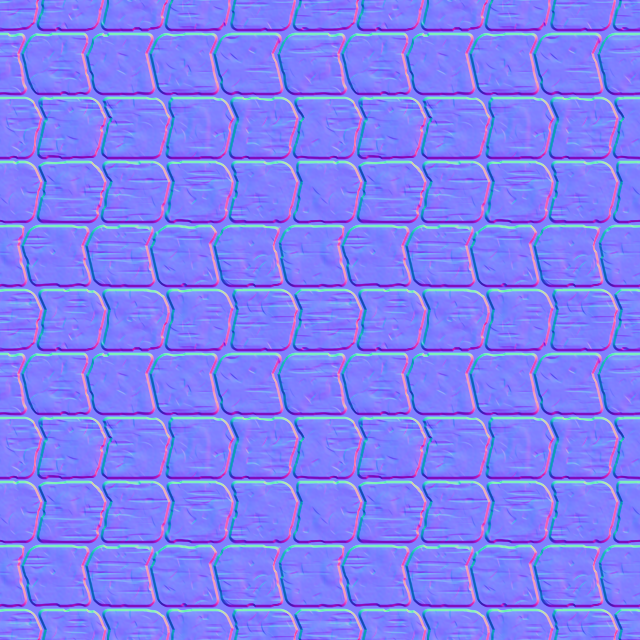
Give the GLSL for this texture map, as a Shadertoy shader.

```glsl
// Tangent-space normal map of worn, interlocking chevron paving stones.

const float CELLS = 10.0;         // stones across and rows down
const float PERIOD = 5.0;         // stones before the wear repeats
const float ROW_SHIFT = 0.5;      // vertical offset of the rows
const float KINK_HEIGHT = 0.66;   // where the side joints bend
const float KINK_DEPTH = 0.15;    // how far they bend
const float JOINT_BIAS = 0.03;    // sideways offset of the joint ends
const float CORNER = 0.15;        // corner radius
const float GAP = 0.012;          // half width of the flat joint
const float BEVEL = 0.038;        // width of the stone edge
const float BEVEL_HEIGHT = 0.062;
const float CHIP = 0.026;         // depth of edge chipping
const float NICK_GRID = 6.0;      // nicks along one stone
const float NICK_DEPTH = 0.011;
const float STREAK_DEPTH = 0.009;
const float LUMP_HEIGHT = 0.010;
const float GRAIN_HEIGHT = 0.0018;
const float SAMPLE_STEP = 0.012;  // slope sampling distance, in stones

float hash(vec2 p) {
    return fract(sin(dot(p, vec2(127.1, 311.7))) * 43758.5453);
}

vec2 hash2(vec2 p) {
    return vec2(hash(p), hash(p + 19.37));
}

float noise(vec2 p) {
    vec2 i = floor(p), f = fract(p);
    f = f * f * (3.0 - 2.0 * f);
    return mix(mix(hash(i), hash(i + vec2(1, 0)), f.x),
               mix(hash(i + vec2(0, 1)), hash(i + vec2(1, 1)), f.x), f.y);
}

// Short bent cuts: one steep side, one fading side
float nicks(vec2 p) {
    vec2 base = floor(p);
    float sum = 0.0;
    for (int y = -1; y <= 1; y++)
    for (int x = -1; x <= 1; x++) {
        vec2 id = base + vec2(x, y);
        vec2 shape = hash2(id + 7.7);
        vec2 d = p - id - hash2(id);
        float angle = 6.2832 * shape.x;
        float c = cos(angle), s = sin(angle);
        d = vec2(c * d.x + s * d.y, c * d.y - s * d.x);
        d.y += (shape.y - 0.5) * d.x * d.x;
        float len = mix(0.25, 0.85, shape.y);
        float along = 1.0 - smoothstep(0.3 * len, len, abs(d.x));
        float across = smoothstep(-0.12, 0.0, d.y) * (1.0 - smoothstep(0.0, 0.5, d.y));
        float strength = hash(id + 3.1);
        sum += strength * strength * along * across;
    }
    return sum;
}

// Distance inwards from the joint line of a rounded, sheared stone
float stoneDistance(float x, float v) {
    float run = v < KINK_HEIGHT ? KINK_HEIGHT : 1.0 - KINK_HEIGHT;
    float side = min(x, 1.0 - x) * inversesqrt(1.0 + pow(KINK_DEPTH / run, 2.0));
    vec2 inset = vec2(side, min(v, 1.0 - v));
    vec2 corner = max(CORNER - inset, 0.0);
    return CORNER - length(corner);
}

float surfaceHeight(vec2 p) {
    // Rows bend left or right in a five-row order
    float row = floor(p.y);
    float v = p.y - row;
    float facing = mod(mod(row, PERIOD), 3.0) < 0.5 ? -1.0 : 1.0;
    float bend = min(v / KINK_HEIGHT, (1.0 - v) / (1.0 - KINK_HEIGHT));
    float x = p.x - 0.5 - facing * (JOINT_BIAS + KINK_DEPTH * bend);
    float column = floor(x);

    // Wrapped stone number keeps the wear seamless
    vec2 stone = mod(vec2(column, row), PERIOD);
    vec2 q = vec2(p.x - column, v) + 40.0 * hash2(stone + 0.5);

    // Bevelled outline with chipped edges
    float d = stoneDistance(x - column, v) - GAP;
    d -= CHIP * smoothstep(0.55, 0.9, noise(q * 8.0));
    float body = smoothstep(0.0, BEVEL, d);
    float worn = smoothstep(0.0, 0.13, d) * smoothstep(0.4, 0.8, noise(q * 3.0 + 5.0));

    // Cuts, sideways streaks, lumps and grain on the face
    float streakMask = smoothstep(0.45, 0.7, noise(q * vec2(2.5, 3.5) + 11.0));
    float streak = smoothstep(0.5, 0.75, noise(q * vec2(2.5, 20.0)));
    float face = LUMP_HEIGHT * noise(q * 6.0) + GRAIN_HEIGHT * noise(q * 24.0);
    face -= NICK_DEPTH * nicks(q * NICK_GRID);
    face -= STREAK_DEPTH * streak * streakMask;
    return body * (BEVEL_HEIGHT + face) + 0.014 * worn;
}

void mainImage(out vec4 fragColor, in vec2 fragCoord) {
    vec2 p = fragCoord / iResolution.xy * CELLS - vec2(0.0, ROW_SHIFT);

    // Normal from central differences of the height
    vec2 e = vec2(SAMPLE_STEP, 0.0);
    vec2 slope = vec2(surfaceHeight(p + e.xy) - surfaceHeight(p - e.xy),
                      surfaceHeight(p + e.yx) - surfaceHeight(p - e.yx)) / (2.0 * SAMPLE_STEP);
    vec3 normal = normalize(vec3(-slope, 1.0));
    fragColor = vec4(0.5 + 0.5 * normal, 1.0);
}
```
